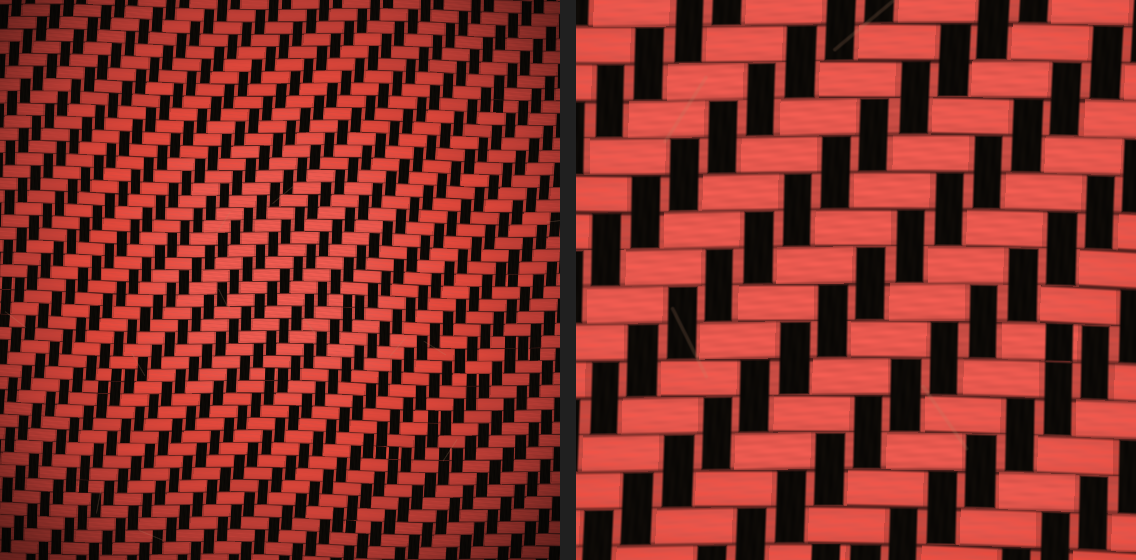
Left: the whole. Right: its middle third, enlarged.
This texture is drawn by a WebGL 1 fragment shader. Its source:

```glsl
precision highp float;
// Red and black 2/2 twill cloth: each row of red weft floats over two black warp
// columns, then dives under two, shifting one column per row. A bent grid gives the
// cells; box distances give the bars; hashes and layered sines give flaws and fibres.
uniform vec2 u_resolution;

#define THREADS vec2(44.0, 45.0)   // columns and rows across the canvas
#define ANCHOR vec2(0.400, 0.651)  // centre of one warp bar
#define LEAN vec2(-0.044, 0.014)   // tilt of columns and rows
#define BEND 0.0028                // waviness of the threads
#define BAR_WIDTH 0.375            // half width of a warp bar, in columns
#define SEAM 0.045                 // half width of the line between rows, in rows
#define MISSING 0.045              // share of bar groups hidden by weft
#define EXTRA 0.035                // share of weft cells hidden by warp
#define HAIRS 12

const vec3 WARP_BLACK = vec3(0.04, 0.03, 0.02);
const vec3 SEAM_BROWN = vec3(0.24, 0.09, 0.08);
const vec3 RED_BRIGHT = vec3(0.92, 0.35, 0.31);
const vec3 RED_MID = vec3(0.88, 0.28, 0.23);
const vec3 RED_DIM = vec3(0.72, 0.235, 0.205);
const vec3 HAIR_TAN = vec3(0.72, 0.52, 0.40);

float hash(vec2 p) {
  return fract(sin(dot(p, vec2(127.1, 311.7))) * 4375.85);
}

float boxDist(vec2 p, vec2 halfSize) {
  vec2 d = abs(p) - halfSize;
  return length(max(d, 0.0)) + min(max(d.x, d.y), 0.0);
}

float segmentDist(vec2 p, vec2 a, vec2 b) {
  vec2 ab = b - a;
  return length(p - a - ab * clamp(dot(p - a, ab) / dot(ab, ab), 0.0, 1.0));
}

// Canvas position to thread coordinates, with lean and slow waves
vec2 threadSpace(vec2 uv) {
  vec2 d = uv - ANCHOR;
  d += LEAN * d.yx;
  d.x += BEND * (sin(uv.y * 9.0 + uv.x * 4.0) - sin(ANCHOR.y * 9.0 + ANCHOR.x * 4.0));
  d.y += BEND * (sin(uv.x * 11.0 - uv.y * 3.0) - sin(ANCHOR.x * 11.0 - ANCHOR.y * 3.0));
  return d * THREADS;
}

// Fine lines running along x, different for each thread
float fibres(vec2 p, float seed) {
  float s = seed * 6.283;
  return 0.5 * sin(p.y * 21.0 + p.x * 1.7 + s)
       + 0.3 * sin(p.y * 34.0 - p.x * 3.1 + s * 2.0)
       + 0.2 * sin(p.x * 7.0 + p.y * 9.0 + s * 3.0);
}

void main() {
  vec2 uv = gl_FragCoord.xy / u_resolution;
  vec2 g = threadSpace(uv);
  float soft = max(0.045, 0.55 * THREADS.y / min(u_resolution.x, u_resolution.y));

  // Weave cell and its place in the four-thread repeat
  float col = floor(g.x + 0.5);
  float row = floor(g.y);
  vec2 cell = vec2(g.x - col, g.y - row - 0.5);
  float diagonal = floor((row - col + 1.0) / 4.0);
  float phase = row - col + 1.0 - 4.0 * diagonal;
  bool warpOnTop = phase < 1.5;

  // Weaving flaws, mostly in the lower part
  float flawZone = 1.0 - smoothstep(0.42, 0.62, uv.y);
  float groupHash = hash(vec2(floor(col / 4.0), diagonal) + 3.7);
  float cellHash = hash(vec2(col, row) + 19.3);
  bool missing = warpOnTop && groupHash < MISSING * flawZone;
  bool extra = !warpOnTop && cellHash < EXTRA * (0.1 + flawZone);

  // Red weft: light falls off from the centre, fibres run along the row
  float radius = length(uv - vec2(0.50, 0.52));
  float weftHash = hash(vec2(row, floor((col + phase) / 4.0)));
  float along = cell.x + 2.5 - phase;
  float fibre = fibres(vec2(along, cell.y), weftHash);
  float falloff = radius + 0.05 * fibre + 0.08 * (weftHash - 0.5);
  vec3 color = mix(RED_BRIGHT, RED_MID, smoothstep(0.12, 0.34, falloff));
  color = mix(color, RED_DIM, smoothstep(0.30, 0.52, falloff));
  color *= 1.0 + 0.05 * fibre - 0.30 * cell.y * cell.y;
  if (warpOnTop && !missing) color *= 0.86;

  // Dark seams between rows
  float seamDist = 0.5 - abs(cell.y + 0.04 * along * (weftHash - 0.5));
  float seam = 1.0 - smoothstep(SEAM - soft, SEAM + soft, seamDist);
  color = mix(color, SEAM_BROWN, seam * (missing ? 0.1 : 0.35 + 0.55 * weftHash));

  // Black warp bars, two rows tall; slightly wider to the lower right
  if ((warpOnTop && !missing) || extra) {
    float barHash = hash(vec2(col, diagonal));
    float wide = 0.04 * smoothstep(0.1, 0.7, uv.x - uv.y);
    vec2 halfSize = vec2(BAR_WIDTH + wide + 0.05 * (barHash - 0.5), extra ? 0.5 : 0.97);
    vec2 q = cell + vec2(0.06 * (hash(vec2(diagonal, col)) - 0.5), extra ? 0.0 : phase - 0.5);
    float bar = 1.0 - smoothstep(-soft, soft, boxDist(q, halfSize));
    float sheen = 0.5 + 0.5 * fibres(q.yx, barHash);
    color = mix(color, WARP_BLACK * (0.75 + 0.7 * sheen), bar);
  }

  // Loose hairs scattered over the cloth
  for (int i = 0; i < HAIRS; i++) {
    float n = float(i);
    vec2 start = vec2(hash(vec2(n, 1.3)), hash(vec2(n, 5.9)));
    float angle = 6.283 * hash(vec2(n, 8.1));
    vec2 end = start + 0.045 * vec2(cos(angle), sin(angle));
    float hair = 1.0 - smoothstep(0.0003, 0.0018, segmentDist(uv, start, end));
    color = mix(color, HAIR_TAN, 0.2 * hair);
  }

  // Shaded corners
  color *= 1.0 - 0.45 * smoothstep(0.46, 0.74, radius);
  gl_FragColor = vec4(color, 1.0);
}
```
